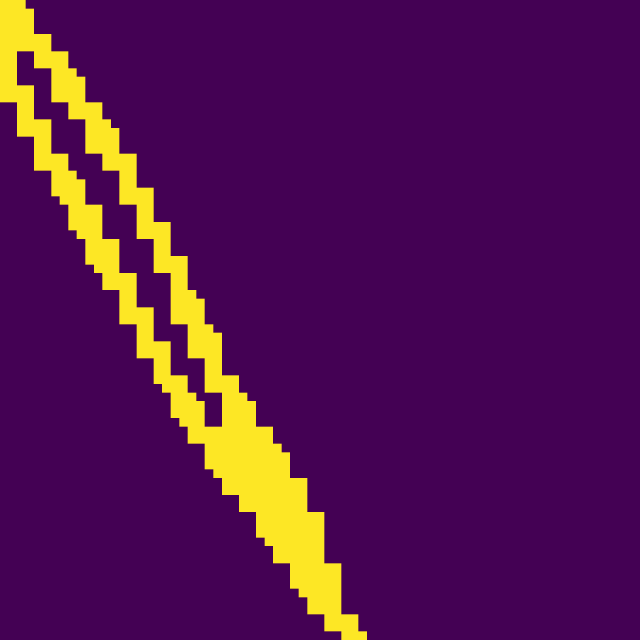
Give the GLSL for this background, as a WebGL 2 fragment shader.

```glsl
#version 300 es
precision highp float;
// Draws a stepped yellow ribbon with a long slit, running diagonally over deep violet.

uniform vec2 u_resolution;
out vec4 outColor;

const vec3 VIOLET = vec3(0.267, 0.004, 0.329);
const vec3 YELLOW = vec3(0.993, 0.906, 0.144);
const float CELLS = 37.5;   // coarse cells across the canvas
const int SAMPLES = 3;      // antialiasing samples per axis

// Straight edge: column reached at a row, through (row0, column0).
float slope(float row, float row0, float column0, float rowsPerColumn) {
    return column0 + (row - row0) / rowsPerColumn;
}

// Snap to a coarse column, cutting half a cell off the upper half of a new step.
float stepCutTop(float column, float lowerHalf, float limit) {
    float cut = step(fract(column), limit) * (1.0 - lowerHalf);
    return floor(column) - 0.5 * cut;
}

// Snap to a coarse column, cutting half a cell off the lower half of an old step.
float stepCutBottom(float column, float lowerHalf, float limit) {
    float cut = step(limit, fract(column)) * lowerHalf;
    return floor(column) + 0.5 * cut;
}

float between(float x, float low, float high) {
    return step(low, x) * (1.0 - step(high, x));
}

float outerLeft(float row, float lowerHalf) {
    float edge = max(slope(row, 5.99, 1.0, 1.81), slope(row, 25.9, 12.0, 1.36));
    return stepCutBottom(max(edge, 0.0), lowerHalf, 0.745);
}

float outerRight(float row, float lowerHalf) {
    float edge = min(slope(row, 1.26, 3.0, 1.35), slope(row, 8.93, 8.0, 2.012));
    edge = max(edge, slope(row, 22.8, 15.0, 1.553));
    edge = min(edge, slope(row, 29.5, 19.0, 3.0));
    float limit = 0.14 * (1.0 - between(row, 8.0, 16.5));
    float tail = 0.5 * step(36.5, row);
    return stepCutTop(edge, lowerHalf, limit) + tail;
}

float slitLeft(float row, float lowerHalf) {
    return stepCutTop(slope(row, 2.58, 1.0, 1.85), lowerHalf, 0.05);
}

float slitRight(float row) {
    return floor(min(slope(row, 3.55, 3.0, 1.6), slope(row, 13.3, 9.0, 2.4)));
}

// Ribbon minus slit, with p measured in cells from the upper left.
float ribbon(vec2 p) {
    float row = floor(p.y);
    float lowerHalf = step(0.5, fract(p.y));
    float body = between(p.x, outerLeft(row, lowerHalf), outerRight(row, lowerHalf));
    float slit = between(p.x, slitLeft(row, lowerHalf), slitRight(row));
    return body * (1.0 - slit * between(row, 3.0, 25.0));
}

void main() {
    float coverage = 0.0;
    for (int j = 0; j < SAMPLES; j++) {
        for (int i = 0; i < SAMPLES; i++) {
            vec2 offset = (vec2(i, j) + 0.5) / float(SAMPLES) - 0.5;
            vec2 uv = (gl_FragCoord.xy + offset) / u_resolution;
            coverage += ribbon(vec2(uv.x, 1.0 - uv.y) * CELLS);
        }
    }
    coverage /= float(SAMPLES * SAMPLES);
    outColor = vec4(mix(VIOLET, YELLOW, coverage), 1.0);
}
```
